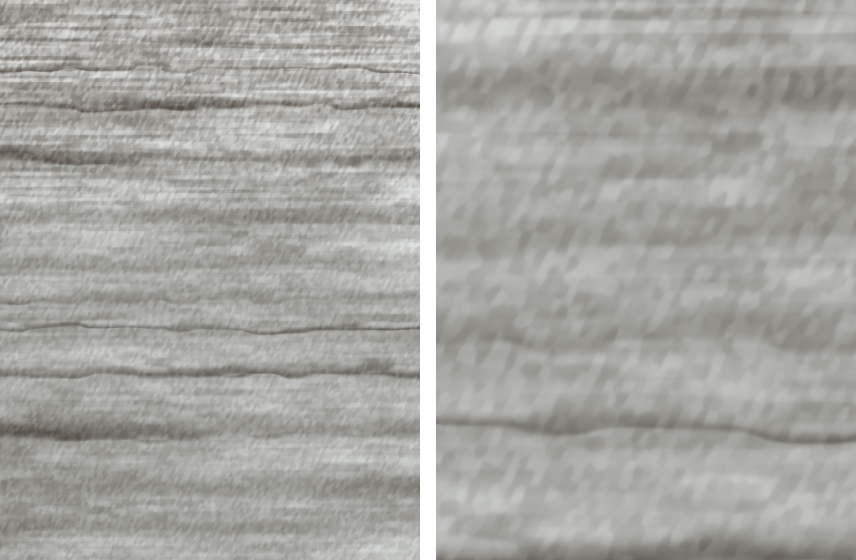
Left: the whole. Right: its middle third, enlarged.
Reproduce this texture procedurally as a Shadertoy shader.

```glsl
// Pale grey wood veneer with soft, wavy brown grain bands running sideways.
// Bands are summed in a loop with sine-varied spacing, width and depth;
// smooth cellular noise adds ragged edges, streaks, blotches and fibres.

const vec3 DARK_GRAIN = vec3(0.36, 0.34, 0.31);
const vec3 PALE_WOOD = vec3(0.79, 0.80, 0.79);
const int BAND_COUNT = 12;

vec2 hash2(vec2 cell) {
    vec3 q = fract(cell.xyx * vec3(0.1031, 0.1030, 0.0973));
    q += dot(q, q.yzx + 33.33);
    return fract((q.xx + q.yz) * q.zy);
}

// Cellular noise: random cell values blended by closeness to each cell point.
float cellNoise(vec2 p) {
    vec2 base = floor(p);
    float sum = 0.0;
    float total = 0.0;
    for (int j = -1; j <= 1; j++) {
        for (int i = -1; i <= 1; i++) {
            vec2 cell = base + vec2(i, j);
            vec2 toPoint = cell + 0.2 + 0.6 * hash2(cell) - p;
            float weight = exp(-6.0 * dot(toPoint, toPoint));
            sum += weight * hash2(cell + 71.7).x;
            total += weight;
        }
    }
    return sum / total;
}

// Centred noise, about -0.5 to 0.5.
float ripple(vec2 p, vec2 frequency, float seed) {
    return cellNoise(p * frequency + seed) - 0.5;
}

float wave(float x, float phase) {
    return 0.5 * sin(x * 5.0 + phase) + 0.3 * sin(x * 13.0 + phase * 2.3)
         + 0.2 * sin(x * 29.0 + phase * 3.7);
}

// One grain line, crisp below and fading softly above.
float band(float offset, float width) {
    float side = mix(0.8, 1.5, smoothstep(-width, width, offset));
    float d = offset / (width * side);
    return exp(-d * d);
}

float grainBands(vec2 p, float ragged) {
    float depth = 0.0;
    for (int i = 0; i < BAND_COUNT; i++) {
        float n = float(i);
        float centre = 0.075 + 0.079 * n + 0.025 * sin(1.14 * n - 2.42);
        float width = (0.013 + 0.007 * cos(1.05 * (n - 1.0))) * mix(1.0, 0.5, p.y);
        float strength = 0.68 + 0.3 * cos(1.05 * (n - 3.0));
        float fade = 0.95 + 0.35 * wave(p.x, n * 4.1);
        float bend = 0.007 * wave(p.x, n * 1.9);
        depth += strength * fade * band(p.y - centre - bend + ragged, width);
    }
    return depth;
}

void mainImage(out vec4 fragColor, in vec2 fragCoord) {
    vec2 p = fragCoord / iResolution.y;
    float across = fragCoord.x / iResolution.x;
    float upper = smoothstep(0.45, 0.95, p.y);

    // Noise layers, from broad clouds to short slanted fibres
    float cloud = ripple(p, vec2(3.0, 13.0), 5.0);
    float blotch = ripple(p, vec2(20.0, 75.0), 23.0);
    float streak = ripple(p, vec2(7.0, 150.0), 41.0);
    vec2 slanted = vec2(p.x - 0.45 * p.y, p.y + 0.2 * p.x);
    float fibre = ripple(slanted, vec2(170.0, 105.0), 67.0);

    // Brightness: uneven light, then bands, then surface detail
    float tone = 0.68 + 0.05 * (p.y - 0.5) + 0.06 * (across - 0.5);
    float ragged = 0.014 * blotch + 0.006 * cloud;
    float mottled = 1.0 + 0.9 * blotch + 0.5 * streak;
    tone -= 0.23 * grainBands(p, ragged) * mottled;
    tone += 0.13 * cloud + 0.10 * blotch;
    tone += mix(0.06, 0.22, upper) * streak;
    tone += mix(0.09, 0.17, upper) * fibre;
    tone = clamp(tone, 0.34, 0.86);

    // Brown in the shadows, neutral grey in the lights
    vec3 colour = mix(DARK_GRAIN, PALE_WOOD, (tone - DARK_GRAIN.r) / (PALE_WOOD.r - DARK_GRAIN.r));
    colour += vec3(0.008, 0.0, -0.002) * upper;
    fragColor = vec4(colour, 1.0);
}
```
